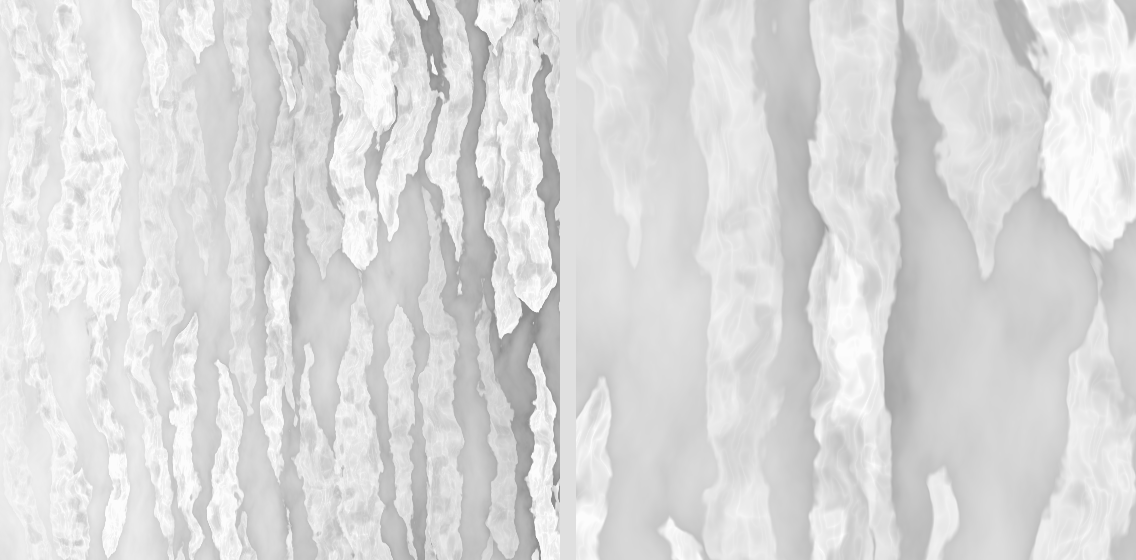
Left: the whole. Right: its middle third, enlarged.
Reproduce this texture map procedurally as a WebGL 2 fragment shader.

```glsl
#version 300 es
precision highp float;
// Pale fibrous bark: long ragged strips peel over smooth grey hollows.
// A jittered grid of tapered strips is painted in order; each strip shades
// what lies below it, then adds a bright rim, fine fibres and small pits.

uniform vec2 u_resolution;
out vec4 fragColor;

const vec2 GRID = vec2(13.0, 2.1);
const float SHADOW_REACH = 0.08;

float hash(vec2 p) {
    vec3 q = fract(vec3(p.xyx) * 0.1031);
    q += dot(q, q.yzx + 33.33);
    return fract((q.x + q.y) * q.z);
}

float noise(vec2 p) {
    vec2 cell = floor(p);
    vec2 f = fract(p);
    f = f * f * (3.0 - 2.0 * f);
    float low = mix(hash(cell), hash(cell + vec2(1, 0)), f.x);
    float high = mix(hash(cell + vec2(0, 1)), hash(cell + vec2(1, 1)), f.x);
    return mix(low, high, f.y);
}

float fbm(vec2 p) {
    float sum = 0.0;
    float amplitude = 0.53;
    for (int octave = 0; octave < 4; octave++) {
        sum += amplitude * noise(p);
        p = mat2(1.9, 0.25, -0.25, 2.1) * p + 17.3;
        amplitude *= 0.5;
    }
    return sum;
}

// Thin bright lines along the middle level of a noise field
float ridge(vec2 p, float sharpness) {
    return pow(1.0 - abs(2.0 * noise(p) - 1.0), sharpness);
}

// Signed distance to a leaning strip, pointed at one end and blunt at the other
float stripDistance(vec2 p, float halfWidth, float halfLength, float lean, float facing) {
    float along = p.y / halfLength;
    float toTip = along * facing;
    float bend = 0.01 * sin(along * 4.0 + lean * 60.0);
    float taper = (1.0 - smoothstep(0.15, 1.0, toTip)) * smoothstep(-1.0, -0.8, toTip);
    float side = abs(p.x + lean * p.y + bend) - halfWidth * taper;
    return max(side, 0.5 * halfLength * (abs(along) - 1.0));
}

// Smooth hollow floor, with faint vertical streaks
float hollowTone(vec2 p, float depth) {
    float streaks = fbm(p * vec2(24.0, 4.0)) - 0.5;
    float grain = fbm(p * vec2(80.0, 32.0)) - 0.5;
    return mix(0.935, 0.785, depth) + 0.09 * streaks + 0.04 * grain;
}

// Fibrous strip surface: a bright web of ridges around grey pits
float barkTone(vec2 p) {
    vec2 drift = vec2(fbm(p * vec2(45.0, 22.0)), fbm(p * vec2(40.0, 24.0) + 40.0)) - 0.5;
    vec2 q = p + drift * vec2(0.022, 0.03);
    float fibres = ridge(q * vec2(165.0, 48.0), 3.0);
    float threads = ridge(q * vec2(310.0, 110.0) + 9.0, 2.0);
    float web = ridge(q * vec2(75.0, 32.0) + 5.0, 5.0);
    float pits = smoothstep(0.52, 0.82, noise(q * vec2(75.0, 42.0) + 71.0));
    float patches = fbm(p * vec2(30.0, 11.0) + 13.0) - 0.5;
    return 0.91 + 0.055 * fibres + 0.042 * threads + 0.055 * web
        - 0.1 * pits + 0.08 * patches;
}

// Lays one strip and its shadow over the tone below
float layStrip(float tone, float bark, float d, float strength, float depth, float crispness) {
    float outside = max(d, 0.0);
    float shadow = 0.5 * exp(-outside / 0.007) + 0.5 * exp(-outside / 0.021);
    float shaded = tone - mix(0.045, 0.17, depth) * shadow * strength;
    float rim = crispness * exp(-abs(d + 0.003) / 0.0035);
    float surface = mix(bark, 0.99, 0.8 * rim);
    float cover = 1.0 - smoothstep(-0.002, 0.0015, d);
    return mix(shaded, surface, cover * strength);
}

void main() {
    vec2 uv = gl_FragCoord.xy / u_resolution.y;
    vec2 sway = vec2(fbm(uv * vec2(5.0, 6.0)), fbm(uv * vec2(9.0, 4.0) + 30.0)) - 0.5;
    vec2 p = uv + sway * vec2(0.06, 0.05);

    // Hollows deepen towards the right
    float depthDrift = fbm(uv * vec2(6.0, 1.8) + 8.0) - 0.5;
    float depth = smoothstep(0.1, 0.95, uv.x + 0.6 * depthDrift);
    float tone = hollowTone(p, depth);
    float bark = barkTone(p);
    float crispness = smoothstep(0.1, 0.7, noise(p * vec2(60.0, 20.0) + 3.0));
    vec2 home = floor(p * GRID);

    for (int row = -1; row <= 1; row++) {
        for (int column = -2; column <= 2; column++) {
            vec2 cell = home + vec2(column, row);
            vec2 seed = cell + 50.0;
            vec2 jitter = vec2(hash(seed), hash(seed + 11.7)) - 0.5;
            vec2 center = (cell + 0.5 + jitter * vec2(0.6, 0.5)) / GRID;
            float halfWidth = mix(0.015, 0.038, hash(seed + 23.1));
            float halfLength = mix(0.23, 0.41, hash(seed + 37.9));
            float lean = mix(-0.06, 0.12, hash(seed + 51.3));
            float facing = hash(seed + 83.9) < 0.65 ? 1.0 : -1.0;
            float strength = mix(0.5, 1.0, smoothstep(0.0, 0.5, hash(seed + 67.7)));

            float d = stripDistance(p - center, halfWidth, halfLength, lean, facing);
            if (d > SHADOW_REACH) continue;
            d += 0.034 * (fbm(p * vec2(52.0, 23.0) + seed * 7.0) - 0.5);
            tone = layStrip(tone, bark, d, strength, depth, crispness);
        }
    }
    fragColor = vec4(vec3(clamp(tone, 0.56, 0.99)), 1.0);
}
```
